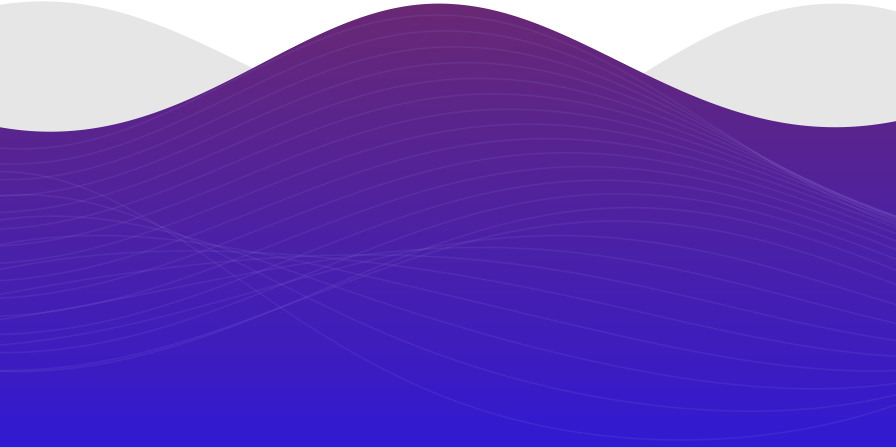
Give the GLSL for this background, as a WebGL 1 fragment shader.

```glsl
precision highp float;
// Violet wave with a fan of fine contour lines, before pale grey hills on white.

uniform vec2 u_resolution;

#define PI 3.14159265
#define UPPER_LINES 14.0
#define LOWER_LINES 9.0
#define LINE_RADIUS 0.0034
#define LINE_OPACITY 0.135
#define BOTTOM_MARGIN 0.0017
#define WAVE_TOP vec3(0.413, 0.157, 0.446)
#define WAVE_BOTTOM vec3(0.190, 0.100, 0.825)
#define LINE_COLOR vec3(0.60, 0.50, 0.85)
#define HILL_COLOR vec3(0.90)

// Height of a cosine hill; halfWidth and drop hold the left and right flanks.
float hill(float x, vec2 peak, vec2 halfWidth, vec2 drop, float skew) {
  float side = step(peak.x, x);
  float t = PI * (x - peak.x) / mix(halfWidth.x, halfWidth.y, side);
  float fall = 0.5 - 0.5 * cos(t + skew * sin(t));
  return peak.y - fall * mix(drop.x, drop.y, side);
}

// Quadratic blend from a to c, bent towards b.
float blend(float a, float b, float c, float t) {
  return mix(mix(a, b, t), mix(b, c, t), t);
}

// Antialiased coverage of a signed distance, positive inside.
float cover(float d, float pixel) {
  return clamp(d / pixel + 0.5, 0.0, 1.0);
}

// Lays one fine line over the color at distance d.
vec3 addLine(vec3 color, float d, float pixel) {
  float line = 1.0 - smoothstep(0.0, max(LINE_RADIUS, pixel), abs(d));
  return mix(color, LINE_COLOR, LINE_OPACITY * line);
}

// Two fans of lines meet at the middle curve.
vec3 addFans(vec3 color, vec2 p, float pixel) {
  float top = hill(p.x, vec2(0.969, 0.984), vec2(0.911, 1.25), vec2(0.30, 0.53), 0.0);
  float upperBend = hill(p.x, vec2(1.198, 0.758), vec2(1.458), vec2(0.339, 0.315), 0.0);
  float middle = hill(p.x, vec2(1.419, 0.521), vec2(1.367), vec2(0.372, 0.359), 0.0);
  float lowerBend = hill(p.x, vec2(0.677, 0.565), vec2(1.458), vec2(0.390), 0.0);
  float bottom = hill(p.x, vec2(0.0, 0.617), vec2(1.52), vec2(0.599), 0.3);

  for (float i = 0.5; i < UPPER_LINES; i++) {
    float y = blend(top, upperBend, middle, i / UPPER_LINES);
    color = addLine(color, p.y - y, pixel);
  }
  for (float i = 0.0; i < LOWER_LINES; i++) {
    float t = mix(0.047, 1.0, i / (LOWER_LINES - 1.0));
    float y = blend(middle, lowerBend, bottom, t);
    color = addLine(color, p.y - y, pixel);
  }
  return color;
}

void main() {
  // The canvas spans two units across and one unit up.
  vec2 p = gl_FragCoord.xy / u_resolution * vec2(2.0, 1.0);
  float pixel = 1.0 / u_resolution.y;

  // Pale hills at both sides
  float back = p.x < 0.979
    ? hill(p.x, vec2(0.096, 0.997), vec2(0.911), vec2(0.286), 0.0)
    : hill(p.x, vec2(1.865, 0.992), vec2(0.755), vec2(0.286), -0.13);
  vec3 color = mix(vec3(1.0), HILL_COLOR, cover(back - p.y, pixel));

  // Front wave with its gradient and lines
  float edge = hill(p.x, vec2(0.979, 0.992), vec2(0.867, 0.885), vec2(0.286, 0.276), 0.075);
  vec3 wave = addFans(mix(WAVE_BOTTOM, WAVE_TOP, p.y), p, pixel);
  color = mix(color, wave, cover(edge - p.y, pixel));

  // Thin white margin below
  color = mix(vec3(1.0), color, cover(p.y - BOTTOM_MARGIN, pixel));
  gl_FragColor = vec4(color, 1.0);
}
```
